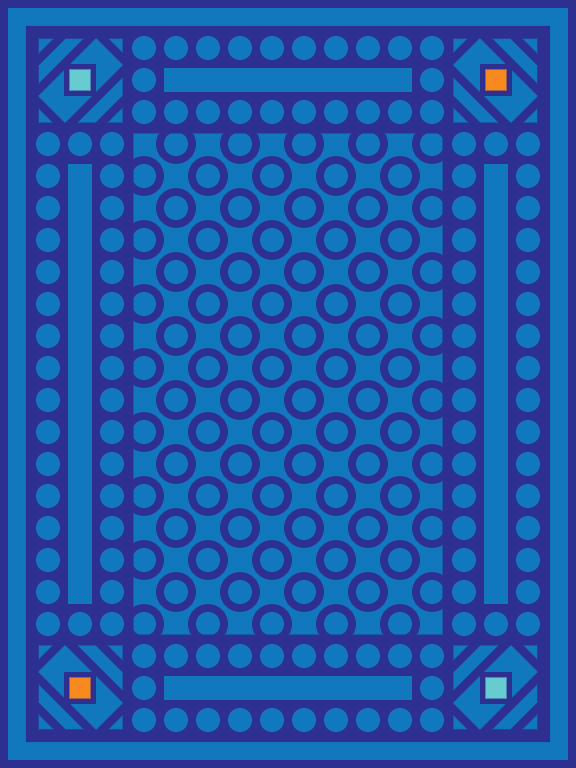
Write a Shadertoy shader that draws this pattern.

```glsl
// Blue carpet: ring lattice framed by dots, bars and striped corner tiles.
#define GRID vec2(18.0, 24.0)
#define DOT_RADIUS 0.375
#define RING_RADIUS 0.625
#define BAR_START 5.125
#define PANEL_EDGE 4.17
#define TILE_CENTRE 2.52
#define TILE_HALF 1.31
#define INDIGO vec3(0.18, 0.19, 0.57)
#define BLUE vec3(0.07, 0.47, 0.74)
#define TEAL vec3(0.40, 0.80, 0.82)
#define ORANGE vec3(0.97, 0.54, 0.12)

float pixelSize;

// Antialiased coverage of a signed distance
float fill(float d) {
    return clamp(0.5 - d / pixelSize, 0.0, 1.0);
}

float box(vec2 p, float halfSize) {
    vec2 a = abs(p);
    return max(a.x, a.y) - halfSize;
}

// Distance to a band of x between two limits
float band(float x, float low, float high) {
    return max(low - x, x - high);
}

// Rings on the even cells of a checkerboard
float ringPanel(vec2 p) {
    vec2 q = p - 0.5;
    float r = min(length(mod(q + 1.0, 2.0) - 1.0), length(mod(q, 2.0) - 1.0));
    return 1.0 - fill(band(r, DOT_RADIUS, RING_RADIUS));
}

// Three lanes: dots outside, a solid bar inside
float dotBorder(vec2 along) {
    vec2 cell = floor(along);
    float bar = max(BAR_START - along.x, abs(along.y - 2.5) - DOT_RADIUS);
    bool barCell = cell.y == 2.0 && cell.x > 4.0;
    float dots = length(fract(along) - 0.5) - DOT_RADIUS;
    return fill(barCell ? bar : dots);
}

// Diagonal stripes flanking a wide central lozenge
float cornerTile(vec2 q) {
    float across = abs(q.x + q.y);
    float along = abs(q.x - q.y);
    float lozenge = max(across - 0.84, along - 1.81);
    float stripe = band(across, 1.22, 1.78);
    float tips = min(2.16 - across, 2.19 - along);
    float d = min(lozenge, min(stripe, tips)) * 0.7071;
    return fill(max(d, box(q, TILE_HALF)));
}

void mainImage(out vec4 fragColor, in vec2 fragCoord) {
    vec2 p = fragCoord / iResolution.xy * GRID;
    pixelSize = GRID.x / iResolution.x;

    // Fold all four quarters onto one; values are distances from the edges
    vec2 e = GRID * 0.5 - abs(p - GRID * 0.5);
    float edge = min(e.x, e.y);

    // Outer frame
    float light = fill(band(edge, 0.25, 0.81));

    // Dotted borders and corner tiles
    if (edge > 1.0 && edge < 4.0) {
        if (max(e.x, e.y) < 4.0) light = cornerTile(e - TILE_CENTRE);
        else light = dotBorder(e.x > e.y ? e : e.yx);
    }

    // Central panel
    light = mix(light, ringPanel(p), fill(PANEL_EDGE - edge));
    vec3 color = mix(INDIGO, BLUE, light);

    // Corner jewels alternate in colour
    bool tealCorner = (p.x < GRID.x * 0.5) == (p.y > GRID.y * 0.5);
    vec2 jewel = e - 2.5;
    color = mix(color, INDIGO, fill(box(jewel, 0.5)));
    color = mix(color, tealCorner ? TEAL : ORANGE, fill(box(jewel, 0.33)));

    fragColor = vec4(color, 1.0);
}
```
